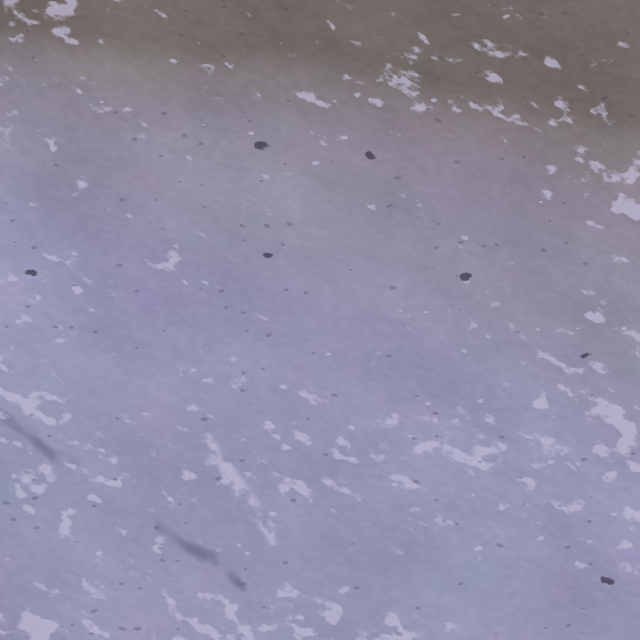
A Shadertoy shader for this texture:

```glsl
// Worn lilac concrete fading into a brown shadow along the top edge.
// A ramp of stone tones is mottled with value noise, then covered with clustered
// pale chips, sparse dark specks, a broken crack and one chalky scrape.

const vec3 BROWN  = vec3(0.445, 0.408, 0.398);
const vec3 TAUPE  = vec3(0.520, 0.490, 0.510);
const vec3 MAUVE  = vec3(0.558, 0.530, 0.600);
const vec3 LILAC  = vec3(0.578, 0.560, 0.650);
const vec3 PERIWINKLE = vec3(0.582, 0.580, 0.705);
const vec3 CHIP   = vec3(0.735, 0.720, 0.820);
const vec3 SPECK  = vec3(0.270, 0.250, 0.330);
const vec3 CRACK  = vec3(0.420, 0.420, 0.530);

const float GRAIN_ANGLE = -0.38;   // features lean down to the right
const float MOTTLE = 0.09;
const float GRAIN = 0.045;
const float CHIP_THRESHOLD = 0.665;
const float CHIP_SOFTNESS = 0.15;

float hash(vec2 cell) {
    uvec2 k = uvec2(ivec2(cell)) * uvec2(1597u, 3571u);
    uint h = (k.x ^ (k.y << 7)) * 747796405u + 28913u;
    h = ((h >> ((h >> 28) + 4u)) ^ h) * 277803u;
    h = (h >> 15) ^ h;
    return float(h & 65535u) / 65535.0;
}

float noise(vec2 p) {
    vec2 i = floor(p), f = fract(p);
    f = f * f * (3.0 - 2.0 * f);
    return mix(mix(hash(i), hash(i + vec2(1, 0)), f.x),
               mix(hash(i + vec2(0, 1)), hash(i + vec2(1, 1)), f.x), f.y);
}

float fbm(vec2 p) {
    float sum = 0.0, amplitude = 0.5;
    for (int i = 0; i < 4; i++) {
        sum += amplitude * noise(p);
        p = mat2(1.6, 1.2, -1.2, 1.6) * p + 17.3;
        amplitude *= 0.5;
    }
    return sum / 0.9375;
}

vec2 rotate(vec2 p, float angle) {
    float c = cos(angle), s = sin(angle);
    return vec2(c * p.x + s * p.y, c * p.y - s * p.x);
}

float segmentDistance(vec2 p, vec2 a, vec2 b) {
    vec2 ab = b - a;
    return length(p - a - ab * clamp(dot(p - a, ab) / dot(ab, ab), 0.0, 1.0));
}

// At most one ragged flat ellipse per grid cell.
float specks(vec2 p, float grid, float chance, float radius) {
    vec2 cell = floor(p * grid);
    vec2 centre = 0.25 + 0.5 * vec2(hash(cell + 31.0), hash(cell + 67.0));
    vec2 d = (fract(p * grid) - centre) / grid;
    d = rotate(d, 0.7 * (hash(cell + 11.0) - 0.5)) * vec2(1.0, 1.9);
    float size = radius * mix(0.5, 1.0, hash(cell + 5.0));
    float edge = length(d) / size + 0.7 * (noise(p * 170.0) - 0.5);
    return step(hash(cell + 93.0), chance) * (1.0 - smoothstep(0.55, 1.15, edge));
}

// Tone ramp by depth below the shadow edge, wider towards the right.
vec3 stoneTone(vec2 p) {
    float edge = 0.055 + 0.14 * p.x * p.x;
    float wobble = 0.07 * (fbm(p * vec2(4.0, 6.0)) - 0.5);
    float depth = (1.0 - p.y - edge + wobble) / (0.7 + 0.6 * p.x);
    vec3 tone = mix(BROWN, TAUPE, smoothstep(-0.02, 0.05, depth));
    tone = mix(tone, MAUVE, smoothstep(0.03, 0.14, depth));
    tone = mix(tone, LILAC, smoothstep(0.11, 0.28, depth));
    return mix(tone, PERIWINKLE, smoothstep(0.24, 0.48, depth));
}

void mainImage(out vec4 fragColor, in vec2 fragCoord) {
    vec2 p = fragCoord / iResolution.xy;
    vec2 q = rotate(p, GRAIN_ANGLE);
    vec3 color = stoneTone(p);

    // Cloudy mottling, a faint colour drift and fine grain
    float cloud = fbm(q * vec2(6.0, 11.0) + 40.0) - 0.5;
    float drift = fbm(p * 9.0 + 80.0) - 0.5;
    float grain = fbm(q * vec2(85.0, 150.0)) - 0.5;
    color += MOTTLE * cloud + GRAIN * grain;
    color += 0.035 * drift * vec3(1.0, -0.3, 0.6);

    // Broken crack running down from the left edge
    vec2 warp = 0.035 * (vec2(fbm(p * 14.0), fbm(p * 14.0 + 50.0)) - 0.5);
    float crackDistance = segmentDistance(p + warp, vec2(-0.03, 0.37), vec2(0.38, 0.08));
    float crackBreaks = smoothstep(0.40, 0.65, fbm(p * 13.0 + 21.0));
    float crack = (1.0 - smoothstep(0.001, 0.013, crackDistance)) * crackBreaks;
    color = mix(color, CRACK, 0.75 * crack);

    // Pale chips gathered in patches, denser at the lower left
    float patches = fbm(p * vec2(5.0, 7.0) + 9.0) - 0.5;
    float corner = 0.07 * (1.0 - smoothstep(0.0, 0.55, length(p * vec2(1.0, 0.8))));
    float chipField = fbm(q * vec2(34.0, 58.0) + 120.0) + 0.55 * patches + corner;
    float chips = smoothstep(CHIP_THRESHOLD, CHIP_THRESHOLD + CHIP_SOFTNESS, chipField);
    color = mix(color, CHIP, 0.75 * chips);
    color = mix(color, CHIP, 0.7 * specks(p + 3.0, 17.0, 0.14, 0.007));

    // Chalky scrape
    float scrapeDistance = segmentDistance(p + 0.5 * warp, vec2(0.32, 0.31), vec2(0.43, 0.16));
    float scrape = 1.0 - smoothstep(0.004, 0.016, scrapeDistance);
    color = mix(color, CHIP, 0.8 * scrape * smoothstep(0.32, 0.6, fbm(q * 48.0 + 7.0)));

    // Dark specks, from a few bold ones to many faint ones
    color = mix(color, SPECK, 0.8 * specks(p + 1.0, 6.0, 0.22, 0.014));
    color = mix(color, SPECK, 0.28 * specks(p + 5.0, 30.0, 0.18, 0.006));

    fragColor = vec4(clamp(color, 0.0, 1.0), 1.0);
}
```
